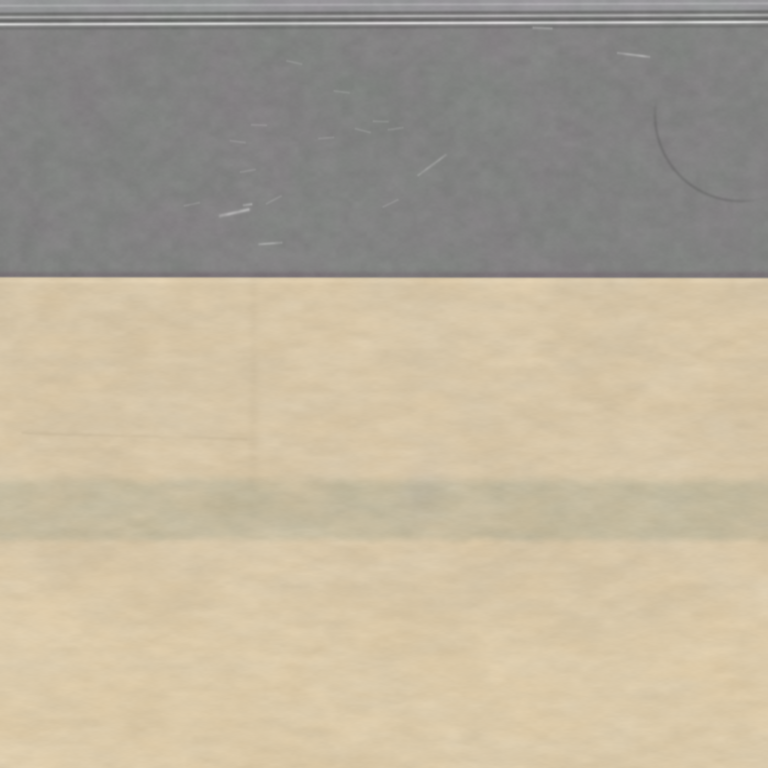
A Shadertoy shader for this texture:

```glsl
// A worn grey strip with pale ridges lies above a sheet of fibrous cream paper.
// Soft horizontal profiles set the bands and ridges; stretched value noise gives
// the grain and stains, and short distance-based strokes give the scratches.

float hash(vec2 p) {
    vec3 q = fract(vec3(p.xyx) * 0.1031);
    q += dot(q, q.yzx + 33.33);
    return fract((q.x + q.y) * q.z);
}

float noise(vec2 p) {
    vec2 i = floor(p), f = fract(p);
    f = f * f * (3.0 - 2.0 * f);
    return mix(mix(hash(i), hash(i + vec2(1, 0)), f.x),
               mix(hash(i + vec2(0, 1)), hash(i + vec2(1, 1)), f.x), f.y);
}

// Layered noise, centred on zero.
float grain(vec2 p) {
    float sum = 0.0, amp = 0.5;
    for (int i = 0; i < 4; i++) {
        sum += amp * (noise(p) - 0.5);
        p = p * 2.03 + 17.3;
        amp *= 0.6;
    }
    return sum;
}

// Bell-shaped falloff of distance d.
float soft(float d, float width) {
    d /= width;
    return exp(-d * d);
}

float stroke(vec2 p, vec2 a, vec2 b, float width) {
    vec2 ab = b - a;
    float t = clamp(dot(p - a, ab) / dot(ab, ab), 0.0, 1.0);
    return soft(length(p - a - ab * t), width);
}

vec3 paper(vec2 uv) {
    vec3 col = mix(vec3(0.838, 0.772, 0.655), vec3(0.853, 0.785, 0.660),
                   smoothstep(0.35, 0.1, uv.y));
    // Horizontal fibres over broad mottling
    col += 0.055 * grain(uv * vec2(34, 85));
    col += 0.045 * grain(uv * vec2(9, 14) + 40.0);
    col += vec3(0.018, 0.0, -0.025) * grain(uv * vec2(16, 38) + 80.0);

    // Greenish stained band with a smudge in its middle
    float wobble = 0.008 * grain(uv * vec2(25, 9) + 7.0);
    float band = smoothstep(0.290, 0.304, uv.y + wobble)
               * smoothstep(0.385, 0.365, uv.y + wobble);
    float density = 0.85 + 0.9 * grain(uv * vec2(13, 22) + 23.0);
    col -= band * density * vec3(0.082, 0.052, 0.040);
    float smudge = soft(length((uv - vec2(0.55, 0.355)) * vec2(1.0, 0.7)), 0.027);
    col -= smudge * vec3(0.035, 0.030, 0.010);

    // Faint upright fold and a thin level crease
    float fold = soft(uv.x - 0.33, 0.007) * smoothstep(0.33, 0.42, uv.y);
    col -= 0.016 * fold;
    col -= 0.030 * stroke(uv, vec2(0.03, 0.436), vec2(0.32, 0.428), 0.0025)
         * noise(uv * vec2(30, 4));
    return col;
}

vec3 strip(vec2 uv) {
    vec3 col = vec3(0.510, 0.510, 0.508);
    col += 0.050 * grain(uv * vec2(60, 75));
    col += 0.025 * grain(uv * vec2(8, 7) + 12.0);
    col += vec3(0.022, -0.014, 0.016) * grain(uv * 17.0 + 5.0);
    // Purplish lower rim
    col -= vec3(0.035, 0.060, 0.045) * soft(uv.y - 0.642, 0.0045);

    // Scattered small light nicks
    for (int i = 0; i < 12; i++) {
        float k = float(i);
        vec2 c = vec2(0.23 + 0.36 * hash(vec2(k, 3.0)), 0.70 + 0.22 * hash(vec2(k, 9.0)));
        vec2 reach = vec2(0.009, 0.008 * (hash(vec2(k, 5.0)) - 0.3));
        col += 0.045 * stroke(uv, c - reach, c + reach, 0.0018);
    }
    // Longer scuffs
    float scuffs = stroke(uv, vec2(0.287, 0.719), vec2(0.323, 0.727), 0.0025)
                 + 0.7 * stroke(uv, vec2(0.318, 0.733), vec2(0.327, 0.734), 0.002)
                 + 0.6 * stroke(uv, vec2(0.338, 0.682), vec2(0.366, 0.684), 0.002)
                 + 0.8 * stroke(uv, vec2(0.805, 0.931), vec2(0.845, 0.926), 0.002)
                 + 0.4 * stroke(uv, vec2(0.545, 0.772), vec2(0.580, 0.798), 0.002);
    col += 0.14 * scuffs * (0.5 + noise(uv * 110.0));

    // Dark curved scratch on the right
    vec2 d = uv - vec2(0.965, 0.850);
    float arc = soft(length(d) - 0.112, 0.0025)
              * smoothstep(0.04, -0.02, d.x) * smoothstep(0.03, -0.02, d.y);
    return col - 0.055 * arc;
}

// Pale ledge and parallel ridges along the upper border
vec3 ridges(vec3 col, vec2 uv) {
    float y = uv.y - 0.003 * (uv.x - 0.5);
    float wear = 0.85 + 0.3 * noise(uv * vec2(24, 3));
    col += vec3(0.075, 0.075, 0.085) * smoothstep(0.982, 0.988, y);
    col += 0.065 * soft(y - 0.994, 0.002);
    col -= 0.075 * soft(y - 0.9835, 0.0022);
    col += 0.150 * soft(y - 0.9790, 0.0018) * wear;
    col -= 0.110 * soft(y - 0.9742, 0.0022);
    col += 0.290 * soft(y - 0.9698, 0.0020) * wear;
    col -= 0.055 * soft(y - 0.9645, 0.0025);
    return col + 0.10 * stroke(uv, vec2(0.695, 0.964), vec2(0.718, 0.963), 0.002);
}

void mainImage(out vec4 fragColor, in vec2 fragCoord) {
    vec2 uv = fragCoord / iResolution.xy;
    vec3 sheet = paper(uv) + 0.025 * soft(uv.y - 0.634, 0.003);
    vec3 grey = ridges(strip(uv), uv);
    float edge = smoothstep(0.6365, 0.6405, uv.y + 0.001 * (uv.x - 0.5));
    fragColor = vec4(clamp(mix(sheet, grey, edge), 0.0, 1.0), 1.0);
}
```
